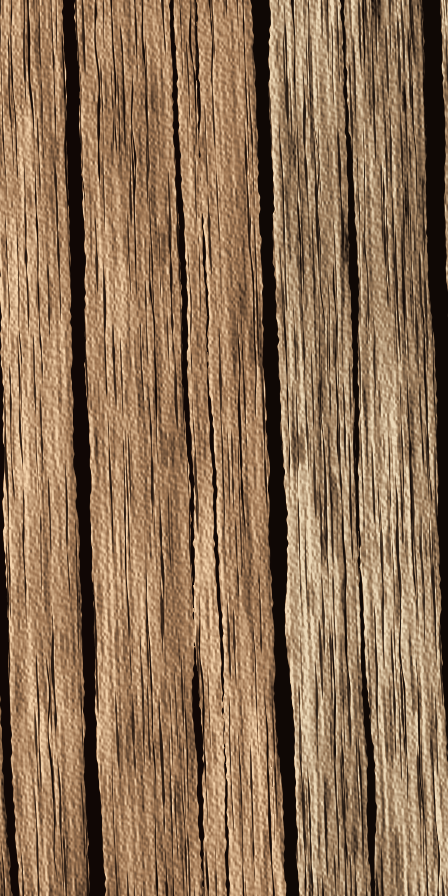
Write a Shadertoy shader that draws this texture.

```glsl
float hash(vec2 p) {
    vec3 q = fract(p.xyx * vec3(0.1031, 0.1030, 0.0973));
    q += dot(q, q.yzx + 33.33);
    return fract((q.x + q.y) * q.z);
}

float noise(vec2 p) {
    vec2 i = floor(p), f = fract(p);
    f = f * f * (3.0 - 2.0 * f);
    return mix(mix(hash(i), hash(i + vec2(1, 0)), f.x),
               mix(hash(i + vec2(0, 1)), hash(i + vec2(1, 1)), f.x), f.y);
}

// Shadow (x) and lit right rim (y) of a crack, from the signed offset to its centre
vec2 crackShade(float offset, float halfWidth, float rim, float blur) {
    float d = abs(offset) - halfWidth;
    float shadow = 1.0 - smoothstep(-blur, blur, d);
    float lit = step(0.0, offset) * (1.0 - smoothstep(0.0, rim, d));
    return vec2(shadow, lit * (1.0 - shadow));
}

// Long tapering splits scattered over columns of the grain
vec2 fineCracks(vec2 p, float columns, float len, float amount, float blur) {
    float id = floor(p.x * columns);
    float along = p.y / len + 17.0 * hash(vec2(id, columns));
    vec2 cell = vec2(id, floor(along) + columns);
    float t = fract(along);
    float centre = 0.3 + 0.4 * hash(cell + 5.3);
    centre += 0.22 * (noise(vec2(id * 3.7, p.y * 11.0)) - 0.5);
    float offset = (fract(p.x * columns) - centre) / columns;
    float taper = sqrt(sin(3.14159 * t)) * (0.3 + 1.1 * noise(vec2(id, p.y * 34.0)));
    float present = step(hash(cell), amount) * smoothstep(0.0, 0.12, t * (1.0 - t));
    float halfWidth = 0.0019 * taper * (0.5 + hash(cell + 9.1));
    return crackShade(offset, halfWidth, 0.005, blur) * present;
}

void mainImage(out vec4 fragColor, in vec2 fragCoord) {
    vec2 p = fragCoord / iResolution.x;
    float blur = max(0.7 / iResolution.x, 0.0012);

    // Leaning, gently wandering grain coordinates
    vec2 g = p;
    g.x += 0.034 * p.y + 0.008 * (noise(p * vec2(4.0, 2.2)) - 0.5);
    g.x += 0.002 * (noise(p * vec2(12.0, 9.0)) - 0.5);
    float rightSide = smoothstep(0.60, 0.70, g.x);

    // Sandy relief lit from the left
    vec2 sand = g * vec2(215.0, 135.0);
    float relief = noise(sand) - noise(sand + vec2(0.9, 0.25));

    // Long fibres, hairlines and broad weathering
    vec2 hair = g * vec2(135.0, 5.0);
    float strand = noise(hair);
    float ridge = strand - noise(hair + vec2(0.8, 0.0));
    float hairline = smoothstep(0.66, 0.86, noise(g * vec2(165.0, 9.0) + 40.0));
    float broad = noise(g * vec2(10.0, 1.4)) + noise(g * vec2(24.0, 3.0) + 9.0) - 1.0;
    float tone = 0.69 + 0.27 * relief + 0.13 * (strand - 0.5) + 0.20 * broad;
    tone += (0.10 + 0.13 * rightSide) * ridge;
    tone -= (0.17 + 0.12 * rightSide) * hairline;

    // Fine splits, denser on the right boards
    vec2 shade = fineCracks(g, 27.0, 0.55, 0.38, blur) * 0.95;
    shade = max(shade, fineCracks(g + 0.31, 52.0, 0.34, 0.28 + 0.14 * rightSide, blur) * 0.85);
    shade = max(shade, fineCracks(g + 0.73, 83.0, 0.20, 0.20 + 0.15 * rightSide, blur) * 0.75);

    // Gaps between boards: position, half width, unevenness
    vec3 gaps[7] = vec3[7](
        vec3(0.030, 0.013, 0.3), vec3(0.219, 0.016, 0.25), vec3(0.648, 0.018, 0.25),
        vec3(1.026, 0.020, 0.25), vec3(0.455, 0.006, 0.9), vec3(0.508, 0.0025, 1.0),
        vec3(0.832, 0.006, 1.0));
    for (int i = 0; i < 7; i++) {
        vec3 gap = gaps[i];
        float seed = 31.0 * gap.x;
        float offset = g.x - gap.x + 0.009 * (noise(vec2(seed, p.y * 3.5)) - 0.5);
        offset += 0.004 * (noise(vec2(seed + 7.0, p.y * 24.0)) - 0.5);
        float swell = 2.0 * noise(vec2(seed + 3.0, p.y * 5.0)) - 1.0;
        float ragged = 0.004 * (noise(vec2(seed + sign(offset), p.y * 75.0)) - 0.5);
        float halfWidth = gap.y * (1.0 + gap.z * swell) + ragged;
        shade = max(shade, crackShade(offset, halfWidth, 0.012, blur)
                           * smoothstep(0.0, 0.0015, halfWidth));
        // Board edges turn away from the light on the left of each gap
        float bevel = step(offset, 0.0) * smoothstep(0.022, 0.0, -offset - halfWidth);
        tone -= 0.10 * bevel * smoothstep(0.008, 0.012, gap.y);
    }
    tone += 0.18 * shade.y * (0.4 + noise(g * vec2(60.0, 40.0)));
    tone = mix(tone, 0.045, shade.x);

    // Wood colours from shadow to sunlit fibre
    vec3 shadow = vec3(0.06, 0.03, 0.02);
    vec3 wood = vec3(0.62, 0.48, 0.35);
    vec3 sunlit = vec3(0.83, 0.72, 0.59);
    vec3 color = mix(shadow, wood, clamp((tone - 0.06) / 0.56, 0.0, 1.0));
    color = mix(color, sunlit, clamp((tone - 0.62) / 0.21, 0.0, 1.5));
    color *= mix(vec3(1.02, 0.98, 0.94), vec3(0.99, 1.01, 1.01), rightSide);
    fragColor = vec4(clamp(color, 0.0, 1.0), 1.0);
}
```
